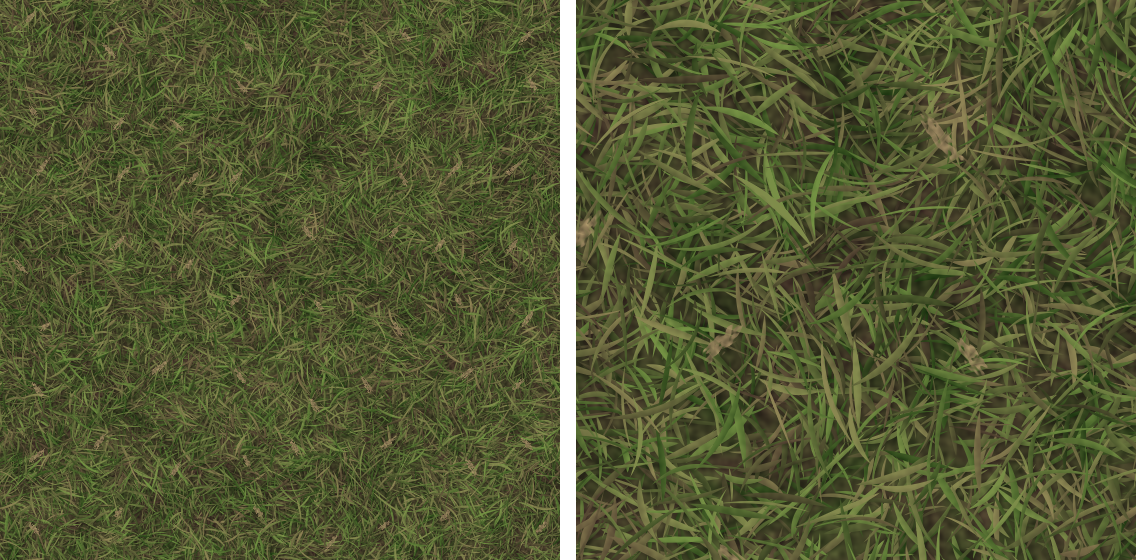
Left: the whole. Right: its middle third, enlarged.
Write a WebGL 1 fragment shader that draws this texture.

```glsl
precision highp float;
uniform vec2 u_resolution;

const vec3 DEEP_GREEN = vec3(0.195, 0.215, 0.115);
const vec3 LIT_GREEN = vec3(0.445, 0.478, 0.262);
const vec3 FRESH_TINT = vec3(-0.055, 0.025, -0.035);
const vec3 STRAW = vec3(0.63, 0.54, 0.39);
const int LAYERS = 14;

vec2 hash2(vec2 p) {
  vec3 q = fract(p.xyx * vec3(0.1031, 0.1030, 0.0973));
  q += dot(q, q.yzx + 33.33);
  return fract((q.xx + q.yz) * q.zy);
}

float gradientNoise(vec2 p) {
  vec2 i = floor(p);
  vec2 f = p - i;
  vec2 u = f * f * f * (f * (f * 6.0 - 15.0) + 10.0);
  vec2 e = vec2(0.0, 1.0);
  float a = dot(hash2(i) * 2.0 - 1.0, f);
  float b = dot(hash2(i + e.yx) * 2.0 - 1.0, f - e.yx);
  float c = dot(hash2(i + e) * 2.0 - 1.0, f - e);
  float d = dot(hash2(i + e.yy) * 2.0 - 1.0, f - e.yy);
  return mix(mix(a, b, u.x), mix(c, d, u.x), u.y);
}

vec2 rotate(vec2 p, float angle) {
  float c = cos(angle);
  float s = sin(angle);
  return vec2(c * p.x + s * p.y, c * p.y - s * p.x);
}

// Direction shared by blades of one tuft
float tuftAngle(vec2 p) {
  return 0.7 + 0.9 * sin(p.x * 19.0 + 2.5 * sin(p.y * 13.0))
             + 0.7 * sin(p.y * 27.0 + 2.0 * sin(p.x * 17.0));
}

// Surface holds tone in x and freshness in y
vec2 paintBlade(vec2 surface, vec2 p, vec2 center, vec2 id, float cellSize, float height, float pixel) {
  vec2 form = hash2(id + 17.3);
  vec2 tint = hash2(id + 71.9);
  vec2 pose = hash2(id + 133.1);
  float halfLength = cellSize * mix(0.45, 0.85, form.x);
  vec2 q = rotate(p - center, tuftAngle(center) + (pose.x - 0.5) * 2.4);
  float along = q.x / halfLength;
  float across = q.y - (pose.y - 0.5) * 0.55 * halfLength * along * along;
  float taper = max(1.0 - along * along, 0.0);
  float width = mix(0.0008, 0.0024, form.y * form.y) * taper;
  float inside = step(abs(along), 1.0);

  // Soft shade below the blade
  float shade = smoothstep(0.0032, 0.0, abs(across + 0.0012)) * taper * inside;
  surface.x -= 0.10 * shade;

  float cover = clamp((width - abs(across)) / pixel + 0.5, 0.0, 1.0);
  cover *= inside * smoothstep(0.0, 0.25, taper);
  float tone = 0.67 + (tint.x - 0.5) * 1.0 + (height - 0.5) * 0.22;
  tone += 0.10 * along + 0.12 * clamp(across / 0.0015, -1.0, 1.0);
  return mix(surface, vec2(tone, tint.y * 2.0 - 0.9), cover);
}

vec2 paintLayer(vec2 surface, vec2 p, float height, float pixel) {
  float cells = mix(46.0, 25.0, height);
  vec2 shift = hash2(vec2(height * 91.0, 4.7));
  vec2 base = floor(p * cells + shift);
  for (int y = -1; y <= 1; y++) {
    for (int x = -1; x <= 1; x++) {
      vec2 cell = base + vec2(float(x), float(y));
      vec2 id = cell + 211.0 * height + 7.0;
      vec2 center = (cell + hash2(id) - shift) / cells;
      surface = paintBlade(surface, p, center, id, 1.0 / cells, height, pixel);
    }
  }
  return surface;
}

// Sparse dry seed heads, one at most per cell
float seedHead(vec2 p, float cells) {
  vec2 cell = floor(p * cells);
  vec2 pick = hash2(cell + 51.7);
  vec2 center = (cell + 0.2 + 0.6 * hash2(cell + 9.1)) / cells;
  float angle = mix(0.95, 2.05, step(0.55, pick.y)) + (pick.y - 0.5) * 0.6;
  vec2 q = rotate(p - center, angle);
  float along = q.x / mix(0.014, 0.024, fract(pick.x * 7.3));
  float across = q.y / mix(0.0075, 0.0035, clamp(along * 0.5 + 0.5, 0.0, 1.0));
  float body = 1.0 - along * along - across * across;
  float grains = gradientNoise(q * vec2(190.0, 420.0) + cell * 13.0);
  return smoothstep(0.0, 0.55, body + grains * 1.7 - 0.15) * smoothstep(-0.1, 0.2, body) * step(pick.x, 0.78);
}

void main() {
  vec2 p = gl_FragCoord.xy / u_resolution.y;
  float pixel = 1.0 / u_resolution.y;

  // Dim thatch under the grass
  vec2 surface = vec2(0.10 + 0.5 * gradientNoise(p * 150.0), -0.3 + gradientNoise(p * 60.0));
  for (int i = 0; i < LAYERS; i++) {
    surface = paintLayer(surface, p, float(i) / float(LAYERS - 1), pixel);
  }

  // Broad patches and fine grain
  surface.x += 0.16 * gradientNoise(p * 5.0 + 3.0) + 0.28 * gradientNoise(p * 17.0);
  surface.x += 0.26 * gradientNoise(p * 230.0 + 11.0);
  surface.y += 0.9 * gradientNoise(p * 21.0 + 40.0);

  vec3 color = mix(DEEP_GREEN, LIT_GREEN, clamp(surface.x, -0.25, 1.25));
  color += FRESH_TINT * clamp(surface.y, -1.0, 1.0);
  vec3 straw = STRAW * (0.92 + 0.5 * gradientNoise(p * 260.0));
  color = mix(color, straw, 0.8 * seedHead(p, 8.0));
  gl_FragColor = vec4(color, 1.0);
}
```
